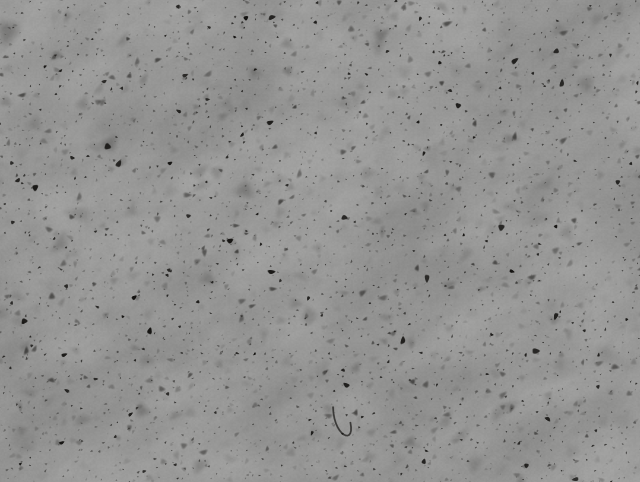
Write a WebGL 1 fragment shader that draws this texture.

```glsl
precision highp float;
// Dusty grey plate: soft diagonal clouds under layers of scattered specks,
// from broad out-of-focus smudges to fine grit and sharp black grains.
// Each layer is a jittered grid of irregular ellipses; one hair is a Bezier.

uniform vec2 u_resolution;

#define BASE_GREY vec3(0.591, 0.591, 0.587)
#define DUST_DARK vec3(0.075, 0.070, 0.062)
#define CLOUD_CONTRAST 0.135
#define GRAIN_CONTRAST 0.022
#define DRIFT_ANGLE 0.50
#define SMUDGE_CELL 0.105
#define HAZE_CELL 0.048
#define SPECK_CELL 0.030
#define GRIT_CELL 0.0185
#define GRAIN_CELL 0.058

float hash(vec2 p) {
  return fract(sin(dot(p, vec2(127.1, 311.7))) * 43758.5453);
}

vec2 hash2(vec2 p) {
  return vec2(hash(p), hash(p + vec2(37.3, 17.9)));
}

vec2 rotate(vec2 p, float angle) {
  float c = cos(angle), s = sin(angle);
  return vec2(c * p.x + s * p.y, c * p.y - s * p.x);
}

float valueNoise(vec2 p) {
  vec2 i = floor(p), f = fract(p);
  f = f * f * (3.0 - 2.0 * f);
  float low = mix(hash(i), hash(i + vec2(1.0, 0.0)), f.x);
  float high = mix(hash(i + vec2(0.0, 1.0)), hash(i + vec2(1.0, 1.0)), f.x);
  return mix(low, high, f.y);
}

float clouds(vec2 p) {
  float sum = 0.0, weight = 0.5;
  for (int i = 0; i < 5; i++) {
    sum += weight * valueNoise(p);
    p = rotate(p, 0.15) * 2.1 + 11.7;
    weight *= 0.55;
  }
  return sum / 1.055;
}

// Light left after one layer of specks; the ranges run from low to high.
float specks(vec2 p, float cell, float share, vec2 radii, vec2 depths,
             float blur, float seed) {
  float light = 1.0;
  float pixel = 1.0 / u_resolution.y;
  vec2 home = floor(p / cell);
  for (int y = -1; y <= 1; y++) {
    for (int x = -1; x <= 1; x++) {
      vec2 id = home + vec2(float(x), float(y));
      vec2 key = id + seed;
      vec2 pick = hash2(key + 5.3);
      vec2 kind = hash2(key + 71.9);
      vec2 d = p - (id + hash2(key)) * cell;
      // Most specks lean along the drift and are a little elongated.
      d = rotate(d, DRIFT_ANGLE + (kind.x - 0.5) * 2.2);
      d *= vec2(1.0 - 0.30 * kind.y, 1.0 + 0.35 * kind.y);
      float turn = atan(d.y, d.x + 1e-6);
      float dist = length(d) * (1.0 + 0.13 * sin(3.0 * turn + 40.0 * kind.x));
      float size = hash(key + 23.7);
      float radius = mix(radii.x, radii.y, size * size);
      float edge = max(radius * blur, 0.7 * pixel);
      float cover = 1.0 - smoothstep(radius - edge, radius + edge, dist);
      float depth = mix(depths.x, depths.y, pick.y * pick.y);
      light *= 1.0 - cover * depth * step(pick.x, share);
    }
  }
  return light;
}

vec2 hairPoint(float t) {
  float s = 1.0 - t;
  return s * s * s * vec2(0.691, 0.155) + 3.0 * s * s * t * vec2(0.692, 0.095)
       + 3.0 * s * t * t * vec2(0.737, 0.075) + t * t * t * vec2(0.727, 0.123);
}

float hair(vec2 p) {
  float dist = 1.0;
  for (int i = 0; i < 14; i++) {
    vec2 a = hairPoint(float(i) / 14.0);
    vec2 ab = hairPoint(float(i + 1) / 14.0) - a;
    float along = clamp(dot(p - a, ab) / dot(ab, ab), 0.0, 1.0);
    dist = min(dist, length(p - a - ab * along));
  }
  return 1.0 - smoothstep(0.0004, 0.0032, dist);
}

void main() {
  vec2 p = gl_FragCoord.xy / u_resolution.y;

  // Uneven ground: drifting clouds and fine sensor grain
  vec2 drift = rotate(p, DRIFT_ANGLE);
  float ground = CLOUD_CONTRAST * (clouds(drift * vec2(7.0, 11.0) + 3.1) - 0.5);
  ground += GRAIN_CONTRAST * (valueNoise(p * 330.0) - 0.5);

  // Dust, from blurred and pale to sharp and black
  float light = specks(p, SMUDGE_CELL, 0.45, vec2(0.008, 0.020), vec2(0.04, 0.24), 0.85, 13.0);
  light *= specks(p, HAZE_CELL, 0.65, vec2(0.005, 0.012), vec2(0.03, 0.17), 0.90, 47.0);
  light *= specks(p, SPECK_CELL, 0.42, vec2(0.0024, 0.0058), vec2(0.10, 0.60), 0.65, 91.0);
  light *= specks(p, GRIT_CELL, 0.60, vec2(0.0011, 0.0024), vec2(0.15, 0.85), 0.40, 139.0);
  light *= specks(p, GRAIN_CELL, 0.32, vec2(0.0024, 0.0064), vec2(0.80, 1.00), 0.30, 211.0);
  light *= 1.0 - 0.70 * hair(p);

  gl_FragColor = vec4(mix(DUST_DARK, BASE_GREY + ground, light), 1.0);
}
```
